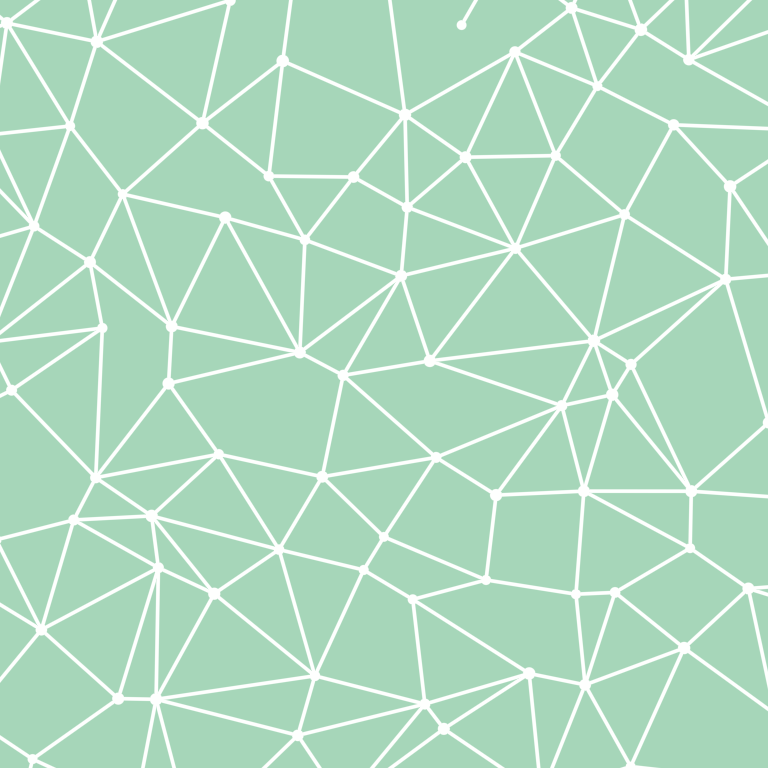
A WebGL 1 fragment shader for this pattern:

```glsl
precision highp float;
uniform vec2 u_resolution;

const float CELLS = 8.5; // mesh nodes across the canvas

vec3 hash3(vec2 p) {
  vec3 q = fract(vec3(p.xyx) * vec3(0.1031, 0.1030, 0.0973));
  q += dot(q, q.yxz + 33.33);
  return fract((q.xxy + q.yzz) * q.zyx);
}

// One jittered node per cell
vec2 node(vec2 cell) {
  return cell + 0.5 + 0.74 * (hash3(cell + 40.0).xy - 0.5);
}

float segment(vec2 p, vec2 a, vec2 b) {
  vec2 ab = b - a;
  return length(p - a - ab * clamp(dot(p - a, ab) / dot(ab, ab), 0.0, 1.0));
}

float cross2(vec2 a, vec2 b) {
  return a.x * b.y - a.y * b.x;
}

// Grid edge, left out at random or when too long
float link(vec2 p, vec2 a, vec2 b, float chance) {
  return chance < 0.08 || distance(a, b) > 1.65 ? 9.0 : segment(p, a, b);
}

// Delaunay diagonal of the counterclockwise quad a b c d
float diagonal(vec2 p, vec2 a, vec2 b, vec2 c, vec2 d) {
  float sinSum = cross2(c - b, a - b) * dot(a - d, c - d)
               + dot(c - b, a - b) * cross2(a - d, c - d);
  return sinSum > 0.0 ? segment(p, a, c) : segment(p, b, d);
}

void main() {
  float size = min(u_resolution.x, u_resolution.y);
  vec2 uv = gl_FragCoord.xy / size;

  // Turn the grid so its rows do not show
  vec2 p = mat2(0.891, 0.454, -0.454, 0.891) * uv * CELLS + 20.0;
  vec2 home = floor(p);

  float lines = 9.0;
  float dots = 9.0;
  for (int j = -1; j <= 0; j++) {
    for (int i = -1; i <= 0; i++) {
      vec2 cell = home + vec2(float(i), float(j));
      vec2 a = node(cell);
      vec2 b = node(cell + vec2(1.0, 0.0));
      vec2 c = node(cell + vec2(1.0, 1.0));
      vec2 d = node(cell + vec2(0.0, 1.0));
      vec3 chance = hash3(cell + 171.0);

      lines = min(lines, link(p, a, b, chance.x));
      lines = min(lines, link(p, a, d, chance.y));
      if (chance.z > 0.34) lines = min(lines, diagonal(p, a, b, c, d));

      // Node discs of slightly varied radius
      dots = min(dots, distance(p, a) - CELLS * mix(0.0064, 0.0082, chance.z));
    }
  }

  // Union of lines and discs with a soft edge
  float shape = min(lines / CELLS - 0.0024, dots / CELLS);
  float edge = 0.75 / size;
  float ink = 1.0 - smoothstep(-edge, edge, shape);

  vec3 mint = vec3(0.65, 0.84, 0.725);
  vec3 white = vec3(0.995, 1.0, 0.995);
  gl_FragColor = vec4(mix(mint, white, ink), 1.0);
}
```
